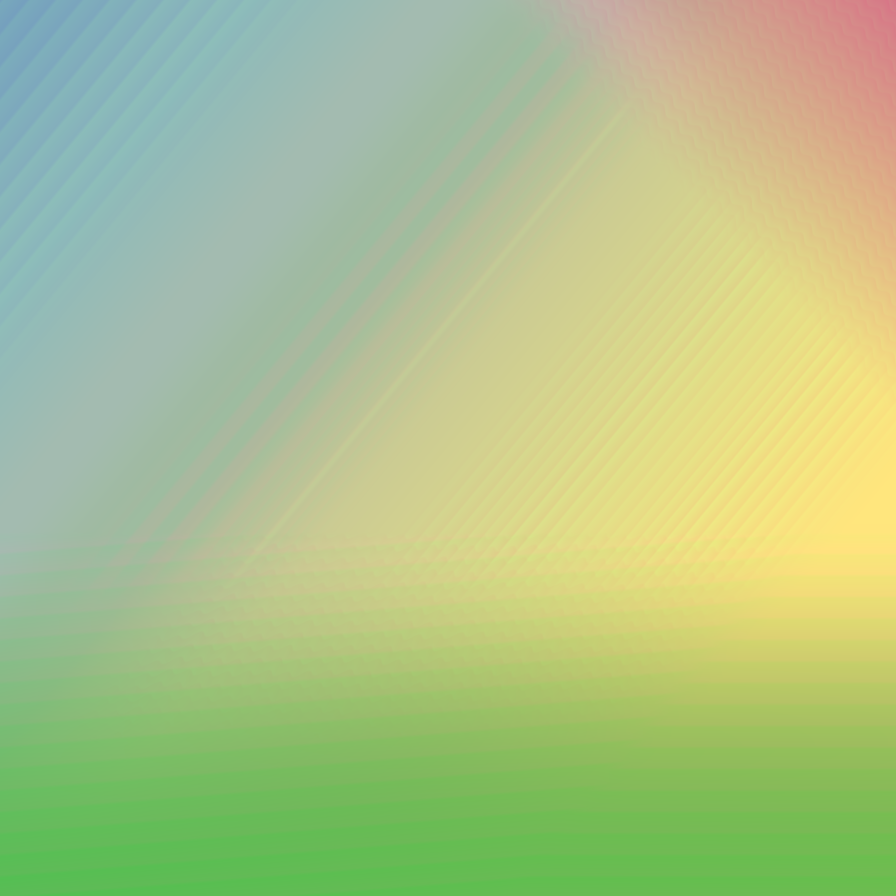
A WebGL 1 fragment shader for this background:

```glsl
precision highp float;
// Soft landscape-like gradient: a slanted blue-to-yellow sky ramp, a rose glow
// in the upper right corner and a green ground fading in below a horizon.
// Fine slanted stripes, scaly ripples and ground bands tint each part.

uniform vec2 u_resolution;

const float TAU = 6.28319;
const float HORIZON = 0.403;
const vec3 BLUE = vec3(0.46, 0.64, 0.74);
const vec3 TEAL = vec3(0.55, 0.73, 0.73);
const vec3 MIST = vec3(0.64, 0.735, 0.69);
const vec3 SAGE = vec3(0.625, 0.73, 0.63);
const vec3 TAUPE = vec3(0.67, 0.73, 0.61);
const vec3 STRAW = vec3(0.795, 0.795, 0.575);
const vec3 LEMON = vec3(0.885, 0.865, 0.53);
const vec3 GOLD = vec3(1.0, 0.90, 0.49);
const vec3 ROSE = vec3(0.84, 0.47, 0.53);
const vec3 GRASS_LEFT = vec3(0.34, 0.74, 0.33);
const vec3 GRASS_RIGHT = vec3(0.42, 0.74, 0.31);
const vec3 WARM_TINT = vec3(0.2, -1.0, -0.2);

float hash(float n) {
  return fract(sin(n * 127.1) * 43758.5453);
}

float noise(float x) {
  float cell = floor(x);
  return mix(hash(cell), hash(cell + 1.0), smoothstep(0.0, 1.0, x - cell));
}

// Rising ramp with a softened drop, from -0.5 to 0.5.
float softSaw(float x) {
  float f = fract(x);
  return f * (1.0 - smoothstep(0.8, 1.0, f)) / 0.8 - 0.5;
}

// One inside [a, b], fading out over the given width.
float window(float x, float a, float b, float fade) {
  return smoothstep(a - fade, a + fade, x) * (1.0 - smoothstep(b - fade, b + fade, x));
}

// Sky colour across the slanted axis.
vec3 skyRamp(float s) {
  vec3 c = mix(BLUE, TEAL, smoothstep(-0.84, -0.52, s));
  c = mix(c, MIST, clamp((s + 0.53) / 0.19, 0.0, 1.0));
  c = mix(c, SAGE, smoothstep(-0.32, -0.20, s));
  c = mix(c, TAUPE, smoothstep(-0.22, -0.08, s));
  c = mix(c, STRAW, clamp((s + 0.12) / 0.16, 0.0, 1.0));
  c = mix(c, LEMON, clamp((s - 0.04) / 0.28, 0.0, 1.0));
  return mix(c, GOLD, clamp((s - 0.32) / 0.30, 0.0, 1.0));
}

// Tints of the slanted stripes: coarse at left, broad, then fine at right.
vec3 skyStripes(float s) {
  float coarse = softSaw(s / 0.030) * window(s, -0.9, -0.5, 0.1);
  float wave = cos(TAU * (s + 0.075) / 0.043);
  float broad = smoothstep(-0.5, 0.5, wave) - 0.5;
  broad *= window(s, -0.19, -0.07, 0.04);
  float thin = softSaw(s / 0.017) * window(s, -0.10, 0.03, 0.03);
  float strength = 0.5 + noise(s * 27.0);
  float fine = softSaw(s / 0.0175 + 0.8 * noise(s * 16.0)) * strength;
  fine *= window(s, 0.15, 0.56, 0.06);
  float streak = window(s, -0.021, -0.013, 0.003);
  return vec3(-0.015, -0.04, 0.01) * coarse
       + vec3(0.045, -0.018, 0.0) * broad
       + vec3(0.022, -0.012, 0.0) * thin
       + WARM_TINT * 0.05 * fine
       + vec3(0.02, 0.018, 0.0) * streak;
}

// Rows of scales: a bent saw whose strength varies along the row.
float scales(float across, float along, float size) {
  float phase = along * TAU / (size * 1.6);
  float bend = 0.22 * sin(phase) + 0.5 * noise(along * 30.0);
  return softSaw(across / size + bend) * (0.7 + 0.3 * cos(phase));
}

// Ground bands: gently tilted at left, level beyond the gold edge.
float groundBands(vec2 p, float s) {
  float level = smoothstep(0.56, 0.60, s);
  float tilted = softSaw((p.y - 0.08 * p.x) / 0.024);
  return mix(tilted, softSaw(p.y / 0.024), level);
}

void main() {
  vec2 p = gl_FragCoord.xy / u_resolution;
  float s = p.x - 0.83 * p.y + 0.015;
  float corner = p.x + 0.94 * p.y - 1.513;
  float depth = (HORIZON - p.y) / HORIZON;
  float ground = smoothstep(-0.03, 1.04, depth);
  float below = smoothstep(-0.01, 0.01, depth);
  float inCorner = smoothstep(-0.03, 0.06, corner);

  // Sky and its stripes
  vec3 color = skyRamp(s);
  color += skyStripes(s) * (1.0 - inCorner) * (1.0 - smoothstep(-0.02, 0.25, depth));

  // Rose glow with scaly ripples
  float glow = pow(clamp((corner + 0.01) / 0.437, 0.0, 1.0), 1.12);
  color = mix(color, ROSE, glow);
  color += vec3(0.09, 0.0, 0.05) * window(corner, 0.03, 0.16, 0.07)
         * (1.0 - smoothstep(-0.18, 0.14, s));
  color += WARM_TINT * 0.036 * scales(corner, s, 0.019) * inCorner;

  // Ground with an olive dip halfway
  vec3 grass = mix(GRASS_LEFT, GRASS_RIGHT, p.x);
  color = mix(color, grass, ground);
  float dip = 4.0 * ground * (1.0 - ground) * smoothstep(-0.2, 0.4, s);
  color -= vec3(0.045, 0.06, 0.02) * dip;

  // Ground bands, and ripples in the central wedge
  color += vec3(-0.036, 0.016, -0.018) * groundBands(p, s) * below;
  float wedge = window(s, -0.05, 0.55, 0.05) * below * (1.0 - smoothstep(0.3, 0.65, depth));
  color += WARM_TINT * 0.024 * scales(p.y, s, 0.014) * wedge;

  gl_FragColor = vec4(clamp(color, 0.0, 1.0), 1.0);
}
```
